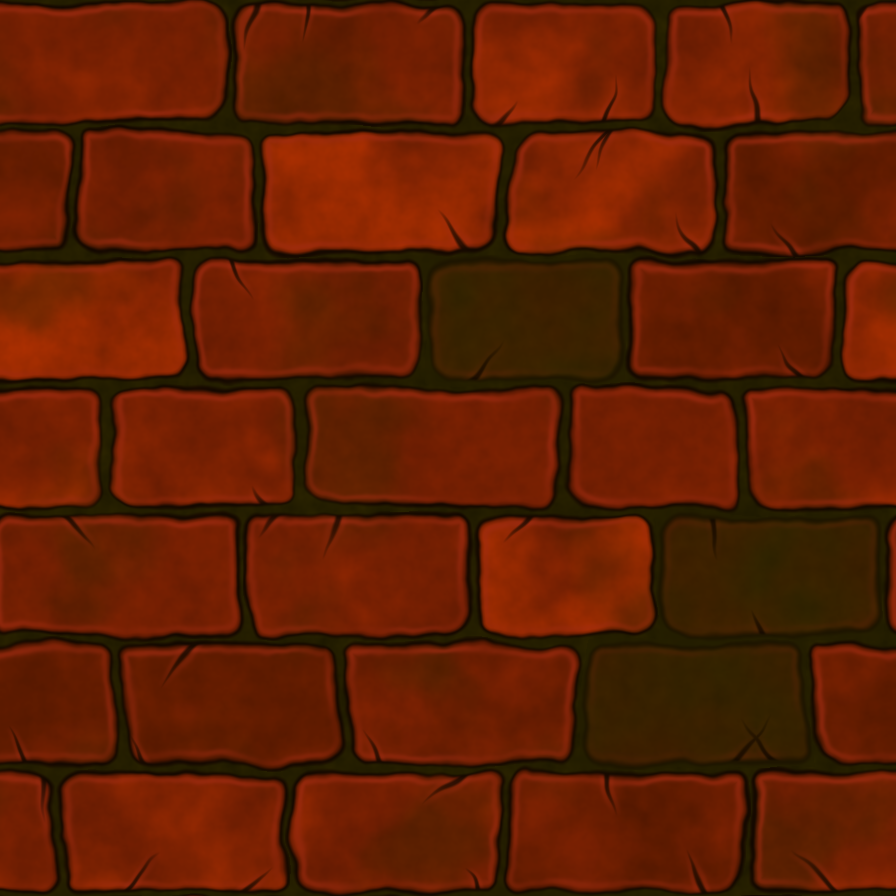
This texture is drawn by a three.js fragment shader. Its source:

```glsl
varying vec2 vUv;

#define ROWS 7.0
#define COLS 4.0
#define JOINT 0.0068
#define CORNER 0.021
#define JITTER 0.30
#define LEAN 0.10
#define WARP 0.009
#define CHIPPING 0.006
#define CRACKS 0.32
#define RIM 0.62
#define MOTTLE 0.55

const vec3 FACE_DARK = vec3(0.37, 0.105, 0.0);
const vec3 FACE_RED = vec3(0.45, 0.12, 0.008);
const vec3 FACE_ORANGE = vec3(0.60, 0.165, 0.005);
const vec3 OLIVE = vec3(0.29, 0.13, 0.0);
const vec3 MOSS = vec3(0.185, 0.128, 0.0);
const vec3 RIM_PINK = vec3(0.63, 0.17, 0.07);
const vec3 MORTAR = vec3(0.14, 0.115, 0.0);
const vec3 SEAM = vec3(0.085, 0.035, 0.0);

vec2 hash2(vec2 p) {
  vec3 q = fract(p.xyx * vec3(0.1031, 0.1030, 0.0973));
  q += dot(q, q.yzx + 33.33);
  return fract((q.xx + q.yz) * q.zy);
}

float corner(vec2 cell, vec2 offset, float period) {
  return dot(hash2(mod(cell, period) + period) * 2.0 - 1.0, offset);
}

// Gradient noise that repeats once per canvas
float noise(vec2 p, float period) {
  p *= period;
  vec2 i = floor(p), f = p - i;
  vec2 s = f * f * f * (f * (f * 6.0 - 15.0) + 10.0);
  vec2 e = vec2(1.0, 0.0);
  return mix(mix(corner(i, f, period), corner(i + e, f - e, period), s.x),
             mix(corner(i + e.yx, f - e.yx, period), corner(i + 1.0, f - 1.0, period), s.x), s.y);
}

float fbm(vec2 p, float period) {
  return noise(p, period) + 0.5 * noise(p + 0.37, period * 2.0) + 0.25 * noise(p + 0.71, period * 4.0);
}

// Position of an upright joint, in brick widths, leaning with height
float joint(float index, float row, float height) {
  vec2 h = hash2(vec2(mod(index, COLS) + 11.0, row + 23.0)) - 0.5;
  return index + h.x * JITTER + h.y * LEAN * height;
}

float brickDistance(vec2 c, vec2 halfSize, vec2 id) {
  float radius = CORNER * mix(0.4, 1.3, hash2(id * 3.0 + sign(c) + 5.0).x);
  vec2 e = abs(c) - halfSize + JOINT + radius;
  return length(max(e, 0.0)) + min(max(e.x, e.y), 0.0) - radius;
}

// Tapered cracks running in from the long edges: x = cut, y = raised lip
vec2 cracks(vec2 c, vec2 halfSize, vec2 id) {
  vec2 result = vec2(0.0);
  for (int n = 0; n < 4; n++) {
    vec2 h = hash2(id * 7.0 + float(n) * 13.0 + 3.0);
    vec2 g = hash2(id * 5.0 + float(n) * 17.0 + 40.0);
    float side = h.x < 0.5 ? -1.0 : 1.0;
    vec2 start = vec2((h.y * 2.0 - 1.0) * 0.9 * halfSize.x, side * halfSize.y);
    vec2 run = normalize(vec2((g.x - 0.5) * 2.2, -side)) * mix(0.03, 0.075, g.y);
    float t = clamp(dot(c - start, run) / dot(run, run), 0.0, 1.0);
    float gap = length(c - start - run * t);
    float width = 0.0035 * (1.0 - t);
    float present = step(fract(h.x * 7.0 + g.x * 3.0), CRACKS) * (1.0 - t * t);
    float lip = (gap - width - 0.003) / 0.003;
    result = max(result, present * vec2(1.0 - smoothstep(width * 0.3, width + 0.0018, gap), exp(-lip * lip)));
  }
  return result;
}

void main() {
  vec2 p = vUv;
  vec2 q = p + WARP * vec2(fbm(p, 11.0), fbm(p + 0.53, 11.0));

  // Course, its shift, and the brick between two joints
  float course = floor(q.y * ROWS);
  float row = mod(course, ROWS);
  float height = fract(q.y * ROWS) - 0.5;
  float u = q.x * COLS - fract(0.30 + 0.38 * row + 0.37 * step(5.5, row));
  float index = floor(u);
  if (u < joint(index, row, height)) index -= 1.0;
  else if (u >= joint(index + 1.0, row, height)) index += 1.0;
  float left = joint(index, row, height);
  float right = joint(index + 1.0, row, height);
  vec2 id = vec2(mod(index, COLS), row);
  vec2 seed = hash2(id + 61.0);
  vec2 trait = hash2(id * 3.0 + 97.0);

  // Brick outline with uneven edges
  vec2 halfSize = vec2((right - left) / COLS, 1.0 / ROWS) * 0.5;
  vec2 c = vec2((u - 0.5 * (left + right)) / COLS, height / ROWS);
  c.y += (seed.x - 0.5) * 0.04 * c.x;
  float d = brickDistance(c, halfSize, id) + CHIPPING * fbm(p + seed, 16.0);
  float body = 1.0 - smoothstep(-0.002, 0.0022, d);

  // Face tone, mottling and moss
  float number = id.x + COLS * row;
  float mossy = step(mod(number, 5.5), 0.6) * step(abs(number - 11.5), 6.0);
  float blotch = fbm(p + seed.yx, 9.0);
  float grain = fbm(p, 48.0);
  vec3 face = mix(FACE_DARK, FACE_RED, smoothstep(0.0, 0.35, trait.x + 0.3 * blotch));
  face = mix(face, FACE_ORANGE, smoothstep(0.5, 1.0, trait.x + 0.35 * blotch - 1.5 * c.y));
  face = mix(face, OLIVE, MOTTLE * smoothstep(0.0, 0.5, fbm(p + 0.19, 6.0) + 0.35 * (trait.y - 0.5)));
  face = mix(face, MOSS, mossy * (0.88 + 0.3 * blotch));
  face *= 1.0 + 0.10 * grain + 0.14 * blotch;

  // Worn bright rim, cracks and shaded edge
  float band = (d + 0.0065) / 0.0036;
  float wear = clamp(0.65 + 1.1 * noise(p + seed, 13.0) + 3.0 * c.y - 0.6 * c.x, 0.1, 1.0);
  float faded = 1.0 - 0.8 * mossy;
  face = mix(face, RIM_PINK, RIM * wear * faded * exp(-band * band));
  vec2 wobble = 0.010 * vec2(noise(p, 23.0), noise(p + 0.41, 23.0));
  vec2 crack = cracks(c + wobble, halfSize, id);
  face = mix(face, RIM_PINK, 0.35 * faded * crack.y);
  face = mix(face, SEAM, 0.85 * crack.x);
  face *= mix(0.75, 1.0, smoothstep(0.0, -0.005, d));

  // Mortar: dark against the brick, mossy where the joint is wide
  float damp = smoothstep(0.001, 0.006, d + 0.004 * noise(p + 0.83, 8.0));
  vec3 bed = mix(SEAM, MORTAR, damp) * (1.0 + 0.25 * grain);
  bed = mix(bed, MORTAR, 0.6 * mossy);

  gl_FragColor = vec4(mix(bed, face, body), 1.0);
}
```
